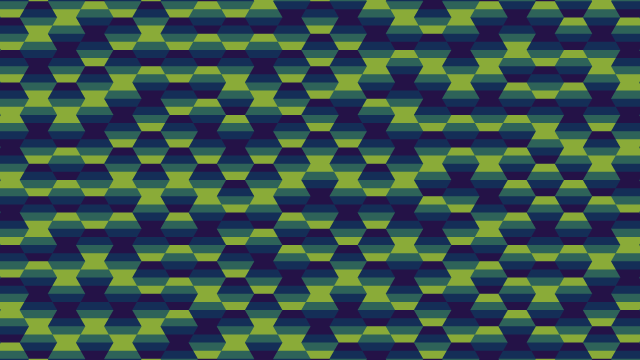
This pattern is drawn by a Shadertoy shader. Its source:

```glsl
// Flat-topped hexagon tiling, each tile striped in four colours and randomly flipped
const float ROWS = 11.07;          // hexagons down the canvas height
const float STRIPES = 4.0;         // bands per hexagon
const float FLIP_CHANCE = 0.5;     // share of upside-down tiles
const float SEED = 7.3;
const int SAMPLES = 4;             // antialiasing grid per side
const vec3 PURPLE = vec3(0.14, 0.07, 0.28);
const vec3 BLUE   = vec3(0.08, 0.18, 0.34);
const vec3 TEAL   = vec3(0.18, 0.39, 0.35);
const vec3 GREEN  = vec3(0.54, 0.67, 0.22);

float hash(vec2 p) {
    vec3 q = fract(vec3(p.xyx) * vec3(0.1031, 0.1030, 0.0973) + SEED * 0.137);
    q += dot(q, q.yzx + 33.33);
    return fract((q.x + q.y) * q.z);
}

// Centre of the nearest hexagon, for hexagons of height 1
vec2 hexCentre(vec2 p) {
    vec2 period = vec2(sqrt(3.0), 1.0);
    vec2 even = floor(p / period + 0.5) * period;
    vec2 odd = (floor(p / period) + 0.5) * period;
    vec2 toEven = p - even, toOdd = p - odd;
    return dot(toEven, toEven) < dot(toOdd, toOdd) ? even : odd;
}

vec3 stripeColour(float band) {
    if (band < 1.0) return PURPLE;
    if (band < 2.0) return BLUE;
    if (band < 3.0) return TEAL;
    return GREEN;
}

vec3 tiling(vec2 p) {
    vec2 centre = hexCentre(p);
    vec2 id = round(centre * 2.0 / vec2(sqrt(3.0), 1.0));
    float height = p.y - centre.y;
    if (hash(id + 64.0) < FLIP_CHANCE) height = -height;
    return stripeColour((height + 0.5) * STRIPES);
}

void mainImage(out vec4 fragColor, in vec2 fragCoord) {
    // Average a grid of samples across the pixel
    vec3 sum = vec3(0.0);
    for (int j = 0; j < SAMPLES; j++) {
        for (int i = 0; i < SAMPLES; i++) {
            vec2 offset = (vec2(i, j) + 0.5) / float(SAMPLES) - 0.5;
            vec2 p = (fragCoord + offset - 0.5 * iResolution.xy) / iResolution.y;
            sum += tiling(p * ROWS);
        }
    }
    fragColor = vec4(sum / float(SAMPLES * SAMPLES), 1.0);
}
```
